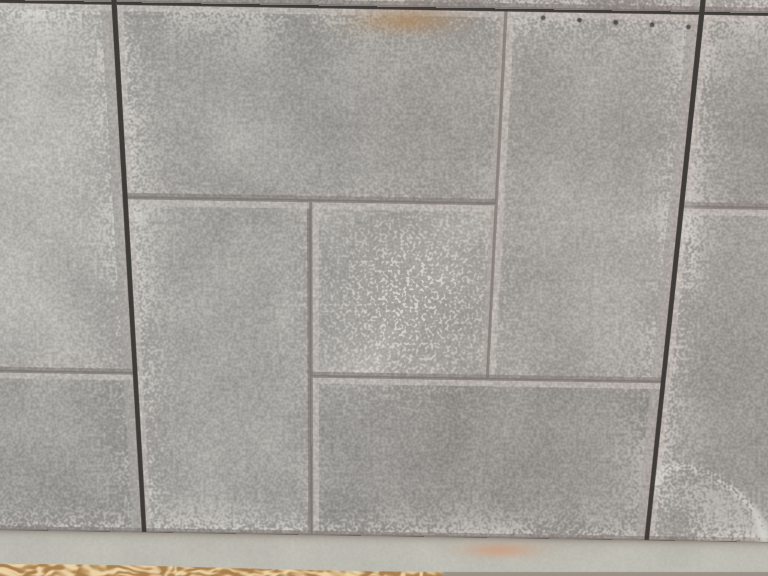
Give the GLSL for this texture, as a WebGL 2 fragment shader.

```glsl
#version 300 es
precision highp float;
// Grey concrete paving slabs in perspective, standing on a pale ledge.
// A homography maps the view to slab units; every unit cell holds a pinwheel
// of five bevelled panels, weathered with gradient noise and soft stains.

#define GAP 0.0045
#define BEVEL 0.0145
#define OUTER_BEVEL 0.023
#define CREASE 0.0028
#define GRAIN_FREQ 190.0
#define GRAIN 0.085
#define MOTTLE 0.055
#define SCUFF 0.12

uniform vec2 u_resolution;
out vec4 fragColor;

const vec3 CONCRETE = vec3(1.0, 0.992, 0.965);
const vec3 GAP_COLOR = vec3(0.22, 0.21, 0.20);
const vec3 RUST = vec3(0.66, 0.53, 0.39);
const vec3 CHALK = vec3(0.83, 0.83, 0.81);
const vec3 LEDGE = vec3(0.74, 0.735, 0.70);
const vec3 WOOD_DARK = vec3(0.66, 0.50, 0.31);
const vec3 WOOD_LIGHT = vec3(0.92, 0.82, 0.65);

// Slab units (y down) to canvas heights
const mat3 VIEW = mat3(1.022, 0.0174, 0.0012,
                       0.0949, 1.0773, 0.1701,
                       0.198, 0.0035, 1.0);

vec2 gradient(vec2 cell) {
  vec3 a = fract(cell.xyx * vec3(0.1031, 0.103, 0.0973));
  a += dot(a, a.yzx + 33.33);
  float angle = 6.2832 * fract((a.x + a.y) * a.z);
  return vec2(cos(angle), sin(angle));
}

float noise(vec2 p) {
  vec2 i = floor(p), f = p - i, w = f * f * f * (f * (f * 6.0 - 15.0) + 10.0);
  vec2 e = vec2(1, 0);
  return mix(mix(dot(gradient(i), f), dot(gradient(i + e), f - e), w.x),
             mix(dot(gradient(i + e.yx), f - e.yx), dot(gradient(i + 1.0), f - 1.0), w.x), w.y);
}

float fbm(vec2 p) {
  float sum = 0.0, amp = 1.0;
  for (int i = 0; i < 4; i++, amp *= 0.55) {
    sum += amp * noise(p);
    p = mat2(1.6, 1.2, -1.2, 1.6) * p;
  }
  return sum;
}

float blob(vec2 p, vec2 center, vec2 radius) {
  vec2 d = (p - center) / radius;
  return exp(-dot(d, d));
}

float below(float d, float limit, float aa) {
  return 1.0 - smoothstep(limit - aa, limit + aa, d);
}

// Bounds (left, top, right, bottom) and tone of the panel that holds q
vec4 panel(vec2 q, out float tone) {
  const float T = 1.0 / 3.0;
  if (q.y < T && q.x < 2.0 * T) { tone = 0.62; return vec4(0, 0, 2.0 * T, T); }
  if (q.x > 2.0 * T && q.y < 2.0 * T) { tone = 0.635; return vec4(2.0 * T, 0, 1, 2.0 * T); }
  if (q.y > 2.0 * T && q.x > T) { tone = 0.595; return vec4(T, 2.0 * T, 1, 1); }
  if (q.x < T) { tone = 0.64; return vec4(0, T, T, 1); }
  tone = 0.65;
  return vec4(T, T, 2.0 * T, 2.0 * T);
}

vec3 slab(vec2 s, vec2 p, float aa, float grain, float cloud) {
  vec2 q = fract(s);
  float tone;
  vec4 box = panel(q, tone);
  vec2 lo = q - box.xy, hi = box.zw - q;
  float rim = min(min(q.x, q.y), min(1.0 - q.x, 1.0 - q.y));
  float edge = min(min(lo.x, lo.y), min(hi.x, hi.y));

  // Broad light and worn patches
  tone += 0.085 * blob(p, vec2(0.04, 0.28), vec2(0.19, 0.42));
  tone -= 0.05 * blob(p, vec2(1.33, 0.68), vec2(0.16, 0.28));
  tone += 0.05 * blob(p, vec2(0.42, 0.24), vec2(0.10, 0.08));
  tone += 0.07 * blob(p, vec2(0.495, 0.55), vec2(0.03, 0.045));
  tone += 0.05 * blob(p, vec2(1.10, 0.47), vec2(0.10, 0.12));
  tone += MOTTLE * cloud;
  float wear = smoothstep(-0.25, 0.55, cloud + 1.4 * grain);
  tone += SCUFF * wear * (exp(-rim * 32.0) + 0.35 * exp(-edge * 60.0));
  float dusty = blob(p, vec2(0.71, 0.52), vec2(0.13, 0.13));
  tone += GRAIN * grain + 0.13 * dusty * smoothstep(0.08, 0.35, grain);

  // Bevels: right, top and left, then the shaded lower side
  float isOuter = step(0.99, box.z);
  float rightTone = mix(box.z < 0.5 ? 0.50 : 0.66, 0.64, isOuter);
  float rightWidth = mix(box.z < 0.5 ? 0.007 : 0.010, OUTER_BEVEL, isOuter);
  tone = mix(tone, rightTone + 0.06 * grain, 0.85 * below(hi.x, rightWidth, aa));
  tone = mix(tone, 0.715 + 0.09 * grain, 0.85 * below(min(lo.x, lo.y), BEVEL, aa));
  tone = mix(tone, 0.53 + 0.07 * grain, 0.8 * below(hi.y, 0.009, aa));
  tone = mix(tone, 0.46, 0.75 * below(edge, CREASE, aa));
  vec3 color = tone * CONCRETE;
  color.r += 0.012 * below(edge, BEVEL, aa) + 0.012 * smoothstep(0.3, 1.2, p.x);

  // Rust, dark pits and chalky bloom
  color = mix(color, RUST, 0.75 * blob(p, vec2(0.705, 0.036), vec2(0.08, 0.020)));
  for (int i = 0; i < 5; i++) {
    vec2 pit = vec2(0.943 + 0.063 * float(i), 0.031 + 0.004 * float(i));
    color *= 1.0 - 0.5 * below(length(p - pit), 0.004, 0.002);
  }
  vec2 d = mat2(0.82, -0.57, 0.57, 0.82) * (p - vec2(1.235, 0.89));
  float ring = length(d / vec2(0.115, 0.055)) + 0.12 * cloud;
  float bloom = 0.3 * below(ring, 1.0, 0.1) + 0.6 * exp(-pow((ring - 1.0) * 9.0, 2.0)) * step(d.y, 0.02);
  bloom += 0.6 * blob(p, vec2(1.195, 0.42), vec2(0.017, 0.07));
  color = mix(color, CHALK, bloom * smoothstep(-0.5, 0.3, cloud + grain) * step(1.0, s.x));

  // Open joints beside and above each slab
  float joint = min(min(q.x, 1.0 - q.x), q.y);
  return mix(color, GAP_COLOR, 0.92 * below(joint, GAP, aa));
}

void main() {
  vec2 p = gl_FragCoord.xy / u_resolution;
  p = vec2(p.x * 4.0 / 3.0, 1.0 - p.y);
  vec3 h = inverse(VIEW) * vec3(p, 1.0);
  vec2 s = h.xy / h.z;
  float aa = 0.8 * fwidth(s.y);
  float grain = noise(p * GRAIN_FREQ) + 0.6 * noise(p * GRAIN_FREQ * 0.47);
  float cloud = fbm(p * 7.0);
  vec3 color = slab(s, p, aa, grain, cloud);

  // Ledge with a rusty contact line
  vec3 ledge = LEDGE * (1.0 + 0.04 * cloud + 0.03 * grain);
  ledge = mix(ledge, vec3(0.80, 0.60, 0.48), 0.7 * blob(p, vec2(0.868, 0.955), vec2(0.06, 0.012)));
  float contact = exp(-max(s.y - 1.0, 0.0) * 130.0);
  ledge = mix(ledge, vec3(0.48, 0.43, 0.39), 0.7 * contact);
  color = mix(color, ledge, smoothstep(1.0 - aa, 1.0 + aa, s.y));

  // Wood chips under the ledge
  float lip = 0.979 + 0.014 * smoothstep(0.0, 0.8, p.x);
  float chips = smoothstep(-0.35, 0.35, noise(p * vec2(45, 110) + 3.0 * cloud));
  vec3 floorColor = mix(WOOD_DARK, WOOD_LIGHT, chips);
  floorColor = mix(floorColor, vec3(0.60, 0.57, 0.52), smoothstep(0.76, 0.775, p.x));
  color = mix(color, floorColor, smoothstep(-0.0015, 0.0015, p.y - lip));
  fragColor = vec4(clamp(color, 0.0, 1.0), 1.0);
}
```
